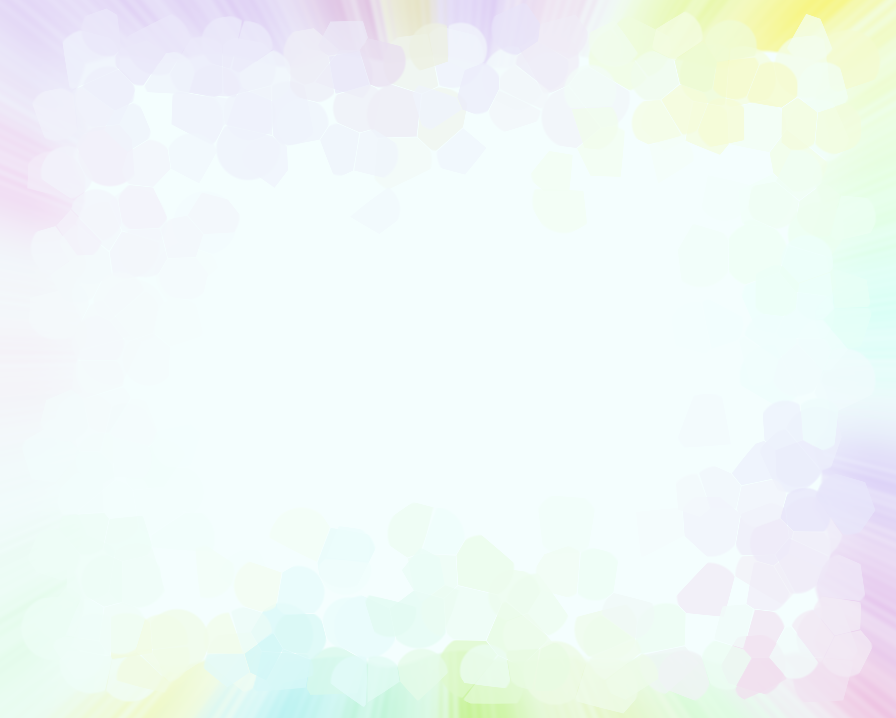
A Shadertoy shader for this background:

```glsl
const vec3 PAPER = vec3(0.957, 0.998, 0.997);

vec2 hash2(vec2 p) {
    vec3 v = fract(p.xyx * vec3(0.1031, 0.1030, 0.0973));
    v += dot(v, v.yzx + 33.33);
    return fract((v.xx + v.yz) * v.zy);
}

// Angular glow: angle and width in degrees, tint is the light removed
vec3 glow(float angle, float centre, float width, vec3 tint) {
    float d = (mod(angle - centre + 180.0, 360.0) - 180.0) / width;
    return tint * exp(-d * d);
}

// Colours around the rim, anticlockwise from the right
vec3 rimTint(float a) {
    vec3 t = vec3(0.01, 0.01, 0.01);
    t += glow(a, 8.0, 13.0, vec3(0.07, -0.01, 0.01));
    t += glow(a, 27.0, 12.0, vec3(0.03, -0.01, 0.07));
    t += glow(a, 40.0, 7.0, vec3(0.0, 0.0, 0.10));
    t += glow(a, 51.0, 6.0, vec3(-0.02, 0.02, 0.37));
    t += glow(a, 62.0, 5.0, vec3(0.03, 0.01, 0.24));
    t += glow(a, 77.0, 5.0, vec3(0.01, 0.09, 0.04));
    t += glow(a, 87.0, 6.0, vec3(0.06, 0.14, 0.02));
    t += glow(a, 95.0, 3.0, vec3(0.02, 0.04, 0.16));
    t += glow(a, 103.0, 5.0, vec3(0.05, 0.17, 0.08));
    t += glow(a, 115.0, 9.0, vec3(0.05, 0.12, 0.02));
    t += glow(a, 132.0, 11.0, vec3(0.05, 0.13, 0.02));
    t += glow(a, 153.0, 8.0, vec3(0.0, 0.11, 0.03));
    t += glow(a, 180.0, 15.0, vec3(-0.01, 0.03, 0.01));
    t += glow(a, 220.0, 10.0, vec3(0.04, 0.0, 0.05));
    t += glow(a, 236.0, 5.0, vec3(0.0, 0.01, 0.17));
    t += glow(a, 250.0, 7.0, vec3(0.17, 0.03, 0.03));
    t += glow(a, 262.0, 6.0, vec3(0.14, 0.02, 0.10));
    t += glow(a, 275.0, 6.0, vec3(0.14, 0.03, 0.34));
    t += glow(a, 290.0, 7.0, vec3(0.04, 0.02, 0.18));
    t += glow(a, 301.0, 5.0, vec3(0.07, 0.0, 0.09));
    t += glow(a, 314.0, 6.0, vec3(0.0, 0.14, 0.07));
    t += glow(a, 326.0, 9.0, vec3(0.03, 0.15, 0.04));
    t += glow(a, 341.0, 8.0, vec3(0.06, 0.12, 0.01));
    return t;
}

float angleOf(vec2 p, vec2 size) {
    vec2 d = p / size - 0.5;
    return degrees(atan(d.y, d.x));
}

// Depth inwards from the frame, in canvas heights
float depthOf(vec2 p, vec2 size) {
    vec2 far = size - p;
    return min(min(p.x - 0.03, far.x - 0.02), min(p.y, far.y));
}

// Translucent rounded cells, fainter and sparser towards the middle
vec3 cellLayer(vec3 col, vec2 p, vec2 size, float count, float seed) {
    vec2 g = p * count + seed;
    float near = 9.0, second = 9.0;
    vec2 site = g, id = vec2(0.0);
    for (int j = -1; j <= 1; j++)
    for (int i = -1; i <= 1; i++) {
        vec2 cell = floor(g) + vec2(i, j);
        vec2 c = cell + 0.1 + 0.8 * hash2(cell);
        float d = length(g - c);
        if (d < near) {
            second = near; near = d; site = c; id = cell;
        } else {
            second = min(second, d);
        }
    }
    vec2 centre = (site - seed) / count;
    vec2 rnd = hash2(id + 57.0);
    float depth = depthOf(centre, size);
    float aa = 1.5 * count / iResolution.y;
    float shape = smoothstep(aa, -aa, near - 0.62) * smoothstep(0.0, aa, second - near);
    float present = step(smoothstep(0.09, 0.34, depth), rnd.x) * step(0.04, depth);
    float strength = mix(0.6, 0.22, smoothstep(0.07, 0.26, depth)) * (0.55 + 0.7 * rnd.y);
    vec3 tint = rimTint(angleOf(centre, size) + 16.0 * (rnd.y - 0.5));
    return mix(col, PAPER - tint * strength, shape * present * 0.75);
}

void mainImage(out vec4 fragColor, in vec2 fragCoord) {
    vec2 p = fragCoord / iResolution.y;
    vec2 size = iResolution.xy / iResolution.y;
    float depth = depthOf(p, size);
    float angle = angleOf(p, size);

    // Radial streaks from layered sines
    float streak = 0.5 * sin(angle * 0.9 + 2.0 * sin(angle * 0.31))
                 + 0.3 * sin(angle * 2.3 + 3.0 * sin(angle * 0.7))
                 + 0.2 * sin(angle * 5.1 + depth * 4.0);
    vec3 rim = rimTint(angle + 1.5 * streak) * (1.0 + 0.22 * streak);
    rim *= mix(0.65, 1.05, smoothstep(0.1, 0.0, depth));

    // Frame with a wavering inner edge
    float edge = 0.083 + 0.007 * sin(p.x * 41.0 + 2.0 * sin(p.y * 33.0))
               + 0.005 * sin(p.y * 67.0 + p.x * 23.0);
    float frame = smoothstep(0.004, -0.004, depth - edge);
    vec3 col = PAPER - rim * frame;

    // Overlapping cells
    col = cellLayer(col, p, size, 14.0, 3.7);
    col = cellLayer(col, p, size, 17.0, 21.3);
    fragColor = vec4(clamp(col, 0.0, 1.0), 1.0);
}
```
